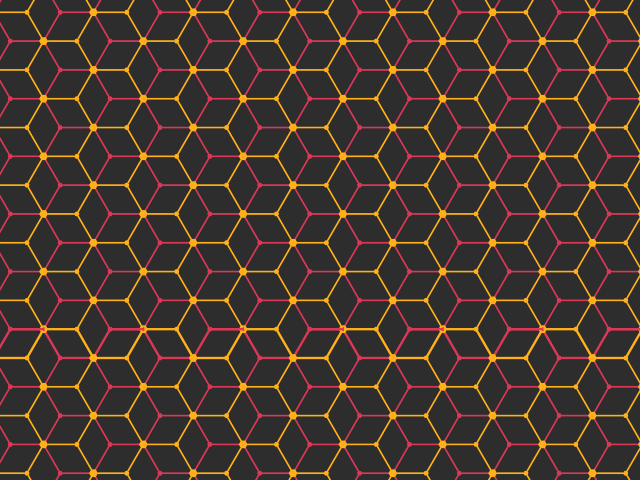
Give the GLSL for this pattern, as a Shadertoy shader.

```glsl
// Two interlocked honeycombs, amber and crimson, joined at hexagonal hubs on charcoal.

const vec3 CHARCOAL = vec3(0.176);
const vec3 CRIMSON = vec3(0.86, 0.22, 0.34);
const vec3 AMBER = vec3(1.0, 0.69, 0.10);
const float ROOT3 = 1.7320508;

// Offset from the nearest hub of a triangular lattice; honeycomb edges are 1 long
vec2 nearestHub(vec2 p) {
    vec2 cell = vec2(3.0, ROOT3);
    vec2 a = p - cell * round(p / cell);
    vec2 b = p - cell * (floor(p / cell) + 0.5);
    return dot(a, a) < dot(b, b) ? a : b;
}

// Distance to a unit spoke leaving the hub
float spokeDistance(vec2 p, vec2 dir) {
    return length(p - dir * clamp(dot(p, dir), 0.0, 1.0));
}

// Three spokes 120 degrees apart, each ending in a round joint
float starDistance(vec2 p, float startAngle, float halfWidth, float jointRadius) {
    float d = 10.0;
    for (int i = 0; i < 3; i++) {
        float angle = startAngle + float(i) * 2.0943951;
        vec2 dir = vec2(cos(angle), sin(angle));
        d = min(d, spokeDistance(p, dir) - halfWidth);
        d = min(d, length(p - dir) - jointRadius);
    }
    return d;
}

float hexagonDistance(vec2 p, float apothem) {
    p = abs(p);
    return max(p.y, p.x * 0.5 * ROOT3 + p.y * 0.5) - apothem;
}

float cover(float d, float pixel) {
    return 1.0 - smoothstep(-0.6 * pixel, 0.6 * pixel, d);
}

void mainImage(out vec4 fragColor, in vec2 fragCoord) {
    float edgesPerHeight = 14.43;
    float pixel = edgesPerHeight / iResolution.y;
    vec2 p = fragCoord * pixel - vec2(1.31, 4.534);
    vec2 q = nearestHub(p);

    // Strokes are heavier in one half-row band, where the sheet overlaps itself
    float seam = cover(abs(p.y + 0.25 * ROOT3) - 0.25 * ROOT3 - 0.06, pixel);
    float halfWidth = mix(0.025, 0.036, seam);

    float crimson = cover(starDistance(q, 3.1415927, halfWidth, 0.073), pixel);
    float amber = cover(starDistance(q, 0.0, halfWidth, 0.073), pixel);
    float hub = cover(hexagonDistance(q, 0.115), pixel);

    vec3 color = mix(CHARCOAL, CRIMSON, crimson);
    color = mix(color, AMBER, max(amber, hub));

    // Crimson strokes cross the hubs along the upper edge of the overlap
    float overlap = cover(abs(p.y) - 0.06, pixel) * cover(q.x - 0.03, pixel);
    color = mix(color, CRIMSON, crimson * overlap);

    fragColor = vec4(color, 1.0);
}
```
